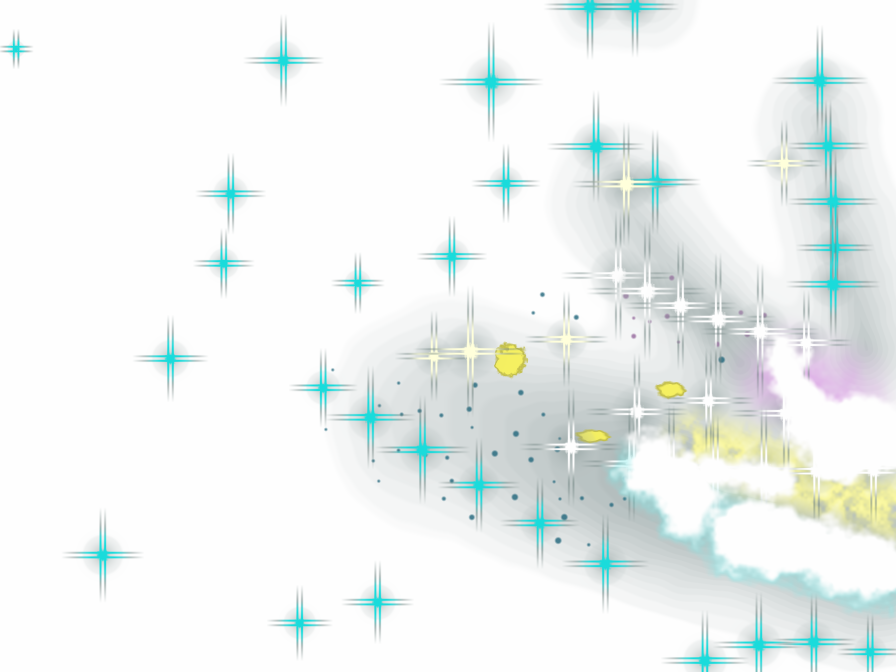
A Shadertoy shader for this background:

```glsl
const vec3 PAPER = vec3(0.995);
const vec3 SMOKE = vec3(0.70, 0.74, 0.74);
const vec3 RAY = vec3(0.42, 0.50, 0.49);
const vec3 CYAN = vec3(0.10, 0.86, 0.86);
const vec3 YELLOW = vec3(0.96, 0.94, 0.38);
const vec3 CREAM = vec3(1.0, 1.0, 0.86);
const vec3 PINK = vec3(0.86, 0.62, 0.90);
const vec3 BLUE = vec3(0.16, 0.42, 0.50);
const float SMOKE_BANDS = 14.0;
const float DOT_CELL = 0.034;
const float RAY_GAP = 0.0034;
const float RAY_WIDTH = 0.0028;
const float EDGE = 0.002;

float hash(vec2 p) {
    return fract(sin(dot(p, vec2(127.1, 311.7))) * 43758.5);
}

float noise(vec2 p) {
    vec2 i = floor(p), f = fract(p);
    f = f * f * (3.0 - 2.0 * f);
    return mix(mix(hash(i), hash(i + vec2(1, 0)), f.x),
               mix(hash(i + vec2(0, 1)), hash(i + vec2(1, 1)), f.x), f.y);
}

float fbm(vec2 p) {
    return 0.55 * noise(p) + 0.3 * noise(p * 2.1 + 7.0) + 0.15 * noise(p * 4.3 + 3.0);
}

float capsule(vec2 p, vec2 a, vec2 b, float r) {
    vec2 d = b - a;
    return length(p - a - d * clamp(dot(p - a, d) / dot(d, d), 0.0, 1.0)) - r;
}

float smoothUnion(float a, float b, float k) {
    float h = max(k - abs(a - b), 0.0) / k;
    return min(a, b) - 0.25 * h * h * k;
}

// Banded smoke, denser toward the lower right
float smokeDensity(vec2 p) {
    float d = capsule(p, vec2(0.66, 0.38), vec2(1.3, 0.18), 0.18);
    d = smoothUnion(d, capsule(p, vec2(0.92, 0.71), vec2(1.1, 0.46), 0.11), 0.1);
    d = smoothUnion(d, capsule(p, vec2(1.22, 0.82), vec2(1.29, 0.48), 0.1), 0.08);
    d = min(d, capsule(p, vec2(0.89, 1), vec2(0.97, 1), 0.07));
    d += 0.03 * (fbm(p * 9.0) - 0.5);
    float weight = mix(0.42, 1.0, smoothstep(0.6, 1.0, p.x));
    weight *= mix(1.0, 0.65, smoothstep(0.45, 0.75, p.y));
    float level = smoothstep(-0.02, 0.16, -d) * weight * SMOKE_BANDS;
    level = floor(level) + smoothstep(0.35, 0.65, fract(level));
    return level / SMOKE_BANDS + 0.05 * smoothstep(0.004, -0.004, d);
}

// White-hot burst
float burstDistance(vec2 p) {
    float d = capsule(p, vec2(0.97, 0.31), vec2(1.02, 0.255), 0.042);
    d = smoothUnion(d, capsule(p, vec2(1.1, 0.21), vec2(1.3, 0.155), 0.046), 0.04);
    d = min(d, capsule(p, vec2(1.25, 0.345), vec2(1.3, 0.35), 0.056));
    d = min(d, capsule(p, vec2(1.07, 0.3), vec2(1.15, 0.285), 0.024));
    d = smoothUnion(d, capsule(p, vec2(1.165, 0.47), vec2(1.2, 0.375), 0.027), 0.03);
    return d + 0.045 * (fbm(p * 34.0) - 0.5);
}

// Two thin parallel lines along x, fading outward
float doubleRay(vec2 q, float reach) {
    return max(0.0, 1.0 - abs(q.x) / reach) * smoothstep(RAY_WIDTH, 0.0, abs(abs(q.y) - RAY_GAP));
}

void drawStar(inout vec3 col, vec2 q, float size, vec3 tint) {
    float r = length(q) / size;
    col = mix(col, SMOKE, 0.14 * smoothstep(0.52, 0.44, r));
    col = mix(col, RAY, 0.35 * exp(-r * r * 12.5));
    float ray = max(doubleRay(q, size), doubleRay(q.yx, size * 1.15));
    col = mix(col, mix(tint, RAY, smoothstep(0.35, 0.75, r)), min(1.0, ray * 1.4));
    float core = 0.1 + 0.05 * noise(q * 400.0);
    col = mix(col, tint, smoothstep(core + 0.05, core - 0.05, r));
}

// Evenly spaced stars on the quadratic from ends.xy through mid to ends.zw
void starArc(inout vec3 col, vec2 p, vec4 ends, vec2 mid, int n, float size, vec3 tint) {
    for (int i = 0; i < n; i++) {
        float t = float(i) / float(max(n - 1, 1)), u = 1.0 - t;
        vec2 c = ends.xy * u * (u - t) + mid * 4.0 * t * u + ends.zw * t * (t - u);
        drawStar(col, p - c, size * (0.8 + 0.4 * hash(c * 9.0)), tint);
    }
}

void drawFlake(inout vec3 col, vec2 q, float radius) {
    float d = length(q) - radius * (0.55 + 0.9 * fbm(q * 95.0 + radius * 900.0));
    col = mix(col, YELLOW * 0.8, smoothstep(0.005, 0.0, d));
    col = mix(col, YELLOW, smoothstep(0.0, -0.004, d));
}

// Jittered specks, blue below and violet above
void drawDots(inout vec3 col, vec2 p) {
    vec2 id = floor(p / DOT_CELL);
    vec2 c = (id + 0.2 + 0.6 * vec2(hash(id), hash(id + 31.0))) * DOT_CELL;
    float zone = min(capsule(c, vec2(0.56, 0.38), vec2(0.88, 0.27), 0.09),
                     capsule(c, vec2(0.88, 0.57), vec2(1.08, 0.52), 0.07));
    float shown = step(hash(id + 77.0), 0.55 * smoothstep(0.05, -0.05, zone));
    float radius = mix(0.0018, 0.0046, hash(id + 5.0) * smoothstep(0.5, 0.8, c.x));
    float r = length(p - c);
    vec3 tint = mix(BLUE, PINK * 0.7, step(0.48, c.y) * step(0.9, c.x));
    col = mix(col, tint, 0.85 * shown * smoothstep(radius + EDGE, radius - EDGE, r));
}

void mainImage(out vec4 fragColor, in vec2 fragCoord) {
    vec2 p = fragCoord / iResolution.xy * vec2(4.0 / 3.0, 1.0);
    vec3 col = mix(PAPER, SMOKE, smokeDensity(p));

    // Coloured haze
    float grain = fbm(p * 45.0);
    float haze = capsule(p, vec2(1.17, 0.44), vec2(1.25, 0.41), 0.03);
    col = mix(col, PINK, smoothstep(0.07, -0.03, haze) * (0.35 + 0.65 * grain));
    haze = capsule(p, vec2(1.04, 0.335), vec2(1.34, 0.24), 0.045);
    col = mix(col, mix(YELLOW, CREAM, grain), smoothstep(0.03, -0.035, haze) * smoothstep(0.1, 0.55, grain));

    drawDots(col, p);
    drawFlake(col, p - vec2(0.759, 0.464), 0.021);
    drawFlake(col, (p - vec2(0.998, 0.42)) * vec2(0.8, 1.2), 0.014);
    drawFlake(col, (p - vec2(0.882, 0.351)) * vec2(0.7, 1.5), 0.014);

    // Cool stars
    starArc(col, p, vec4(0.024, 0.927, 0, 0), vec2(0), 1, 0.03, CYAN);
    starArc(col, p, vec4(0.422, 0.91, 0.153, 0.174), vec2(0.3, 0.595), 4, 0.058, CYAN);
    starArc(col, p, vec4(0.333, 0.608, 0.753, 0.727), vec2(0.61, 0.59), 4, 0.048, CYAN);
    starArc(col, p, vec4(0.446, 0.073, 0.562, 0.104), vec2(0), 2, 0.052, CYAN);
    starArc(col, p, vec4(0.481, 0.423, 0.901, 0.161), vec2(0.67, 0.305), 6, 0.062, CYAN);
    starArc(col, p, vec4(0.731, 0.878, 0.975, 0.729), vec2(0.887, 0.782), 3, 0.066, CYAN);
    starArc(col, p, vec4(0.878, 0.99, 0.945, 0.99), vec2(0), 2, 0.06, CYAN);
    starArc(col, p, vec4(1.22, 0.88, 1.24, 0.577), vec2(1.24, 0.7), 5, 0.062, CYAN);
    starArc(col, p, vec4(1.049, 0.017, 1.295, 0.03), vec2(1.17, 0.045), 4, 0.058, CYAN);

    // Hot stars
    starArc(col, p, vec4(0.646, 0.47, 0.843, 0.495), vec2(0.7, 0.477), 3, 0.072, CREAM);
    starArc(col, p, vec4(1.167, 0.757, 0.932, 0.726), vec2(0), 2, 0.068, CREAM);
    starArc(col, p, vec4(0.92, 0.59, 1.2, 0.49), vec2(1.04, 0.535), 6, 0.078, PAPER);
    starArc(col, p, vec4(0.85, 0.335, 1.17, 0.385), vec2(1, 0.4), 4, 0.075, PAPER);
    starArc(col, p, vec4(0.94, 0.31, 1.3, 0.3), vec2(1.1, 0.3), 6, 0.075, PAPER);

    // Burst with a cyan fringe on its underside
    float burst = burstDistance(p);
    float under = smoothstep(0.02, -0.03, p.y - 0.33 + 0.45 * (p.x - 0.95));
    col = mix(col, mix(CYAN, PAPER, 0.45), 0.6 * under * smoothstep(0.028, 0.0, burst));
    col = mix(col, PAPER, smoothstep(0.014, -0.008, burst));
    fragColor = vec4(col, 1.0);
}
```
